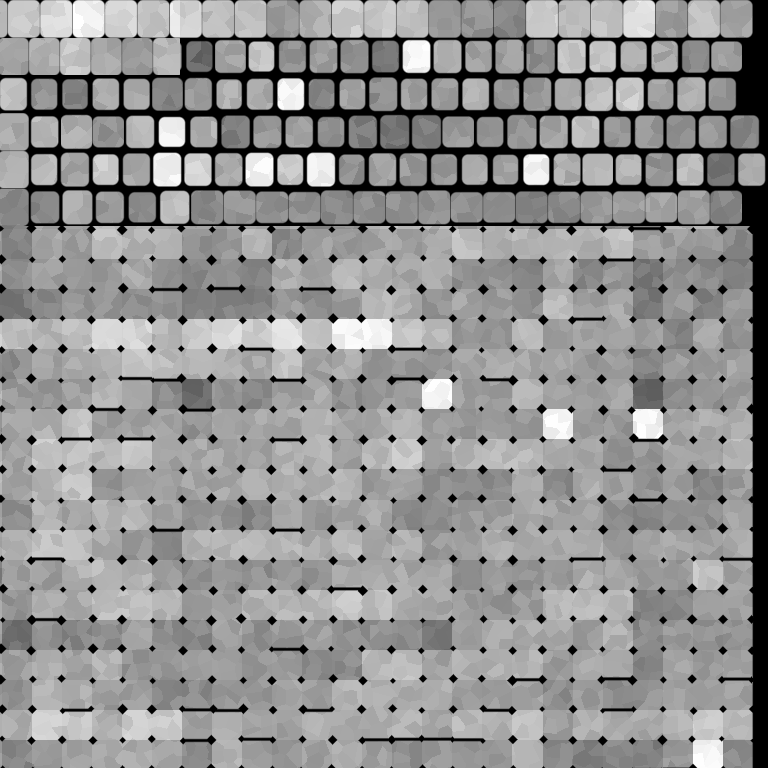
Reproduce this pattern procedurally as a Shadertoy shader.

```glsl
// Worn grey tile grid with dark joints: a loose band of rounded tiles above a tight lattice.

const float BAND = 0.2945;                    // height of the loose band
const float BAND_ROWS = 6.0;
const vec2 PITCH_RANGE = vec2(0.0400, 0.0425); // loose tile widths
const float LEFT_STRIP = 0.0375;              // inset of the loose rows
const vec2 GAP = vec2(0.0028, 0.0040);        // half widths of loose joints
const float ROUNDING = 0.0080;
const float CELL = 0.0391;                    // pitch of the lattice
const vec2 LATTICE_START = vec2(0.0026, 0.2985);
const float LATTICE_COLUMNS = 25.0;
const vec2 DOT_RANGE = vec2(0.09, 0.18);      // dot radii, in cells
const float DASH_CHANCE = 0.085;
const float DASH_HALF = 0.048;                // in cells
const float MID_GREY = 0.625;
const float WHITE = 0.95;
const float PATCH_SCALE = 58.0;
const float PATCH_DEPTH = 0.10;

float hash(vec2 p) {
    return fract(sin(dot(p, vec2(127.1, 311.7))) * 43758.5453);
}

float roundedBox(vec2 p, vec2 halfSize, float r) {
    vec2 q = abs(p) - halfSize + r;
    return length(max(q, 0.0)) + min(max(q.x, q.y), 0.0) - r;
}

// Flat irregular patches of random tone
float patches(vec2 p) {
    vec2 home = floor(p);
    float nearest = 9.0, tone = 0.0;
    for (int j = -1; j <= 1; j++)
    for (int i = -1; i <= 1; i++) {
        vec2 id = home + vec2(i, j);
        vec2 d = id + vec2(hash(id), hash(id + 57.0)) - p;
        float dist = dot(d, d);
        if (dist < nearest) {
            nearest = dist;
            tone = hash(id + 113.0);
        }
    }
    return tone - 0.5;
}

// Tone from row, column, horizontal run and single tile
float tileTone(vec2 id, float contrast, float whiteChance) {
    float tone = MID_GREY
        + 0.11 * (hash(vec2(7.0, id.y)) - 0.5)
        + 0.09 * (hash(vec2(id.x, 31.0)) - 0.5)
        + 0.12 * (hash(vec2(floor(id.x / 3.0), id.y + 71.0)) - 0.5)
        + contrast * (hash(id + 3.0) + hash(id + 17.0) - 1.0);
    return mix(tone, WHITE, step(1.0 - whiteChance, hash(id + 41.0)));
}

// Returns tone and signed distance to the tile
vec2 looseBand(vec2 p) {
    float rowHeight = BAND / BAND_ROWS;
    float row = floor(p.y / rowHeight);
    float pitch = mix(PITCH_RANGE.x, PITCH_RANGE.y, hash(vec2(row, 5.0)));
    float start = row < 1.0 ? 0.0100 : LEFT_STRIP;
    float column = floor((p.x - start) / pitch);
    vec2 id = vec2(column, row + 90.0);
    vec2 size = vec2(pitch, rowHeight);
    vec2 centre = vec2(start, 0.0) + (vec2(column, row) + 0.5) * size;

    bool paleCorner = row < 2.0 && p.x < 0.235;
    bool joined = row < 1.0 || paleCorner || (row > 2.0 && p.x < LEFT_STRIP);
    bool merged = (row > 4.0 && column > 4.0) || hash(id + 29.0) < 0.12;
    vec2 gap = joined ? vec2(0.0) : GAP * mix(vec2(0.6), vec2(1.3), hash(id + 11.0));
    if (merged) gap.x = 0.0;

    float d = roundedBox(p - centre, 0.5 * size - gap, ROUNDING);
    if (centre.x + 0.5 * pitch > 1.0) d = 1.0;
    float contrast = row > 4.0 && merged ? 0.05 : 0.19;
    float tone = tileTone(id, contrast, joined || merged ? 0.0 : 0.07);
    if (row < 1.0) tone += 0.06;
    if (paleCorner) tone += 0.10;
    return vec2(tone, d);
}

// Returns tone and signed distance to the tile, cut by dots and dashes
vec2 tightLattice(vec2 p) {
    vec2 g = (p - LATTICE_START) / CELL;
    vec2 id = floor(g);
    vec2 corner = floor(g + 0.5);

    vec2 wobble = 0.08 * (vec2(hash(corner), hash(corner + 23.0)) - 0.5);
    vec2 fromCorner = abs(g - corner - wobble);
    float ink = fromCorner.x + fromCorner.y - mix(DOT_RANGE.x, DOT_RANGE.y, hash(corner + 9.0));

    vec2 edge = vec2(id.x, corner.y);
    if (hash(edge + 61.0) < DASH_CHANCE) {
        vec2 fromEdge = g - edge - vec2(0.5, 0.06 * (hash(edge) - 0.5));
        ink = min(ink, roundedBox(fromEdge, vec2(0.52, DASH_HALF), 0.03));
    }
    ink = min(ink, LATTICE_COLUMNS - g.x);

    float tone = tileTone(id, 0.10, 0.012);
    if (id.y == 3.0 && id.x < 15.0) tone += id.x == 11.0 || id.x == 12.0 ? 0.32 : 0.14;
    if (id == vec2(14.0, 5.0)) tone = WHITE;
    return vec2(tone, -ink * CELL);
}

void mainImage(out vec4 fragColor, in vec2 fragCoord) {
    vec2 p = fragCoord / iResolution.xy;
    p.y = 1.0 - p.y;
    float soft = 1.0 / min(iResolution.x, iResolution.y);

    vec2 tile = p.y < BAND ? looseBand(p) : tightLattice(p);
    float tone = tile.x + PATCH_DEPTH * patches(p * PATCH_SCALE);
    float cover = 1.0 - smoothstep(-soft, soft, tile.y);
    fragColor = vec4(vec3(clamp(tone, 0.0, 1.0) * cover), 1.0);
}
```
